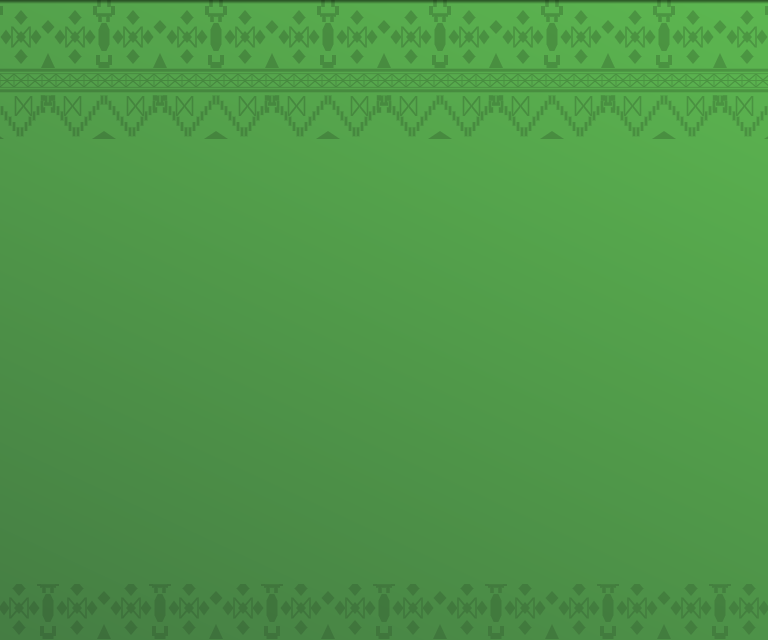
Give the GLSL for this background, as a Shadertoy shader.

```glsl
// Green diagonal gradient with woven ornament bands along the top and bottom.

const vec2 CANVAS = vec2(768.0, 640.0);  // design units, measured from the top left
const float PERIOD = 112.0;              // width of one ornament repeat
const vec3 DEEP_GREEN = vec3(0.270, 0.490, 0.263);
const vec3 LIGHT_GREEN = vec3(0.362, 0.718, 0.314);

float box(vec2 p, vec2 halfSize) {
    vec2 q = abs(p) - halfSize;
    return length(max(q, 0.0)) + min(max(q.x, q.y), 0.0);
}

float diamond(vec2 p, vec2 r) {
    return (abs(p.x) / r.x + abs(p.y) / r.y - 1.0) * r.x * r.y / length(r);
}

// Framed cross, like a woven bow tie
float bow(vec2 p, vec2 halfSize) {
    p = abs(p);
    float frame = box(p, halfSize);
    float cross2 = abs(p.x * halfSize.y - p.y * halfSize.x) / length(halfSize) - 0.9;
    float sides = max(abs(p.x - halfSize.x) - 0.8, p.y - halfSize.y);
    return min(sides, max(cross2, frame));
}

// Distance from the nearest repeat axis, from 0 to half a period
float mirrorRepeat(float x, float period) {
    return abs(mod(x + 0.5 * period, period) - 0.5 * period);
}

// Row of stars, lozenges and leaves; p.x is already mirrored
float starRow(vec2 p) {
    float y = p.y - 37.0;
    float leaf = max(diamond(vec2(p.x, y), vec2(9.0, 19.0)), box(vec2(p.x, y), vec2(5.5, 14.0)));
    vec2 star = vec2(p.x - 29.0, y);
    float d = min(leaf, bow(star, vec2(9.0, 10.5)));
    d = min(d, diamond(star, vec2(5.0, 6.0)));
    d = min(d, diamond(vec2(abs(star.x) - 15.0, y), vec2(5.5, 7.5)));
    d = min(d, diamond(vec2(star.x, abs(y) - 19.5), vec2(6.5, 7.5)));

    // Between stars: a small lozenge over a stepped mound
    d = min(d, diamond(vec2(p.x - 56.0, y + 10.0), vec2(6.5, 7.0)));
    float mound = max(diamond(vec2(p.x - 56.0, y - 31.0), vec2(7.0, 15.0)), y - 31.0);
    d = min(d, mound);

    // Stepped claws above and below the leaf
    d = min(d, box(p - vec2(0.0, 15.0), vec2(8.0, 1.8)));
    d = min(d, box(p - vec2(9.0, 10.5), vec2(2.0, 4.5)));
    d = min(d, box(p - vec2(4.0, 19.0), vec2(1.8, 3.0)));
    d = min(d, box(p - vec2(5.0, 3.0), vec2(1.8, 4.0)));
    d = min(d, box(p - vec2(6.0, 60.0), vec2(2.0, 5.0)));
    return min(d, box(p - vec2(2.5, 65.0), vec2(3.0, 3.0)));
}

// Double rail holding a chain of crossed lozenges
float chainRail(vec2 p) {
    float y = abs(p.y - 80.5);
    float rails = min(abs(y - 10.3) - 1.5, abs(y - 6.8) - 0.4);
    vec2 link = vec2(mirrorRepeat(p.x, 14.0), y);
    float ring = abs(diamond(link, vec2(7.5, 6.5))) - 0.6;
    float bars = max(min(link.x, link.y) - 0.45, y - 5.0);
    return min(rails, min(ring, bars));
}

// Zigzag of upright dashes with bows in its folds
float zigzagRow(vec2 p) {
    float fold = mirrorRepeat(p.x, 0.5 * PERIOD);
    float column = min(floor(fold / 4.0), 6.0);
    vec2 dash = vec2(fold - 4.0 * column - 2.0, p.y - 100.0 - 5.3 * column);
    float d = box(dash, vec2(1.4, 4.5));
    d = min(d, bow(p - vec2(31.5, 106.0), vec2(8.0, 10.0)));
    d = min(d, box(vec2(abs(p.x - 56.0) - 5.0, abs(p.y - 104.0) - 6.0), vec2(2.2, 2.8)));
    d = min(d, box(p - vec2(56.0, 104.0), vec2(4.0, 1.8)));
    float mound = max(diamond(p - vec2(0.0, 139.0), vec2(12.0, 8.0)), p.y - 139.0);
    return max(min(d, mound), p.y - 139.0);
}

float coverage(float d, float pixel) {
    return clamp(0.5 - d / pixel, 0.0, 1.0);
}

void mainImage(out vec4 fragColor, in vec2 fragCoord) {
    vec2 uv = fragCoord / iResolution.xy;
    vec2 p = vec2(uv.x, 1.0 - uv.y) * CANVAS;
    float pixel = CANVAS.y / iResolution.y;

    // Diagonal background gradient
    float light = (0.42 * p.x - 0.90 * p.y + 576.0) / 898.0;
    vec3 color = mix(DEEP_GREEN, LIGHT_GREEN, clamp(light, 0.0, 1.0));

    // Top bands
    vec2 top = vec2(mirrorRepeat(p.x - 104.0, PERIOD), p.y);
    float d = max(starRow(top), p.y - 68.0);
    d = min(d, chainRail(p));
    d = min(d, max(zigzagRow(top), 93.0 - p.y));
    color *= 1.0 - 0.17 * coverage(d, pixel);

    // Bottom band, offset by half a repeat
    vec2 bottom = vec2(mirrorRepeat(p.x - 48.0, PERIOD), p.y - 571.0);
    d = max(starRow(bottom), 584.0 - p.y);
    color *= 1.0 - 0.13 * coverage(d, pixel);

    // Soft shadow along the top edge
    color *= 1.0 - 0.5 * (1.0 - smoothstep(0.0, 4.5, p.y));

    fragColor = vec4(color, 1.0);
}
```
